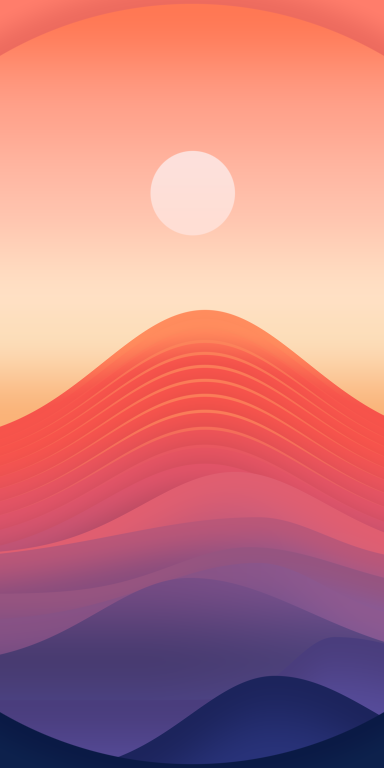
A Shadertoy shader for this background:

```glsl
// Layered dusk mountain under a pale sun, framed by a large circle.
// Bell-shaped ridges are painted back to front; each is shaded by its
// height and by its depth below the crest. Canvas spans x 0..1, y 0..2.

const vec3 ORANGE = vec3(0.99, 0.54, 0.36);
const vec3 RED    = vec3(0.95, 0.32, 0.29);
const vec3 ROSE   = vec3(0.86, 0.32, 0.40);
const vec3 MAUVE  = vec3(0.66, 0.32, 0.48);
const vec3 VIOLET = vec3(0.47, 0.30, 0.52);
const vec3 DUSK   = vec3(0.28, 0.23, 0.44);
const vec3 INDIGO = vec3(0.31, 0.29, 0.59);
const vec3 NAVY   = vec3(0.11, 0.14, 0.36);

// Antialiased coverage of a signed distance, positive inside
float cover(float d, float px) {
    return smoothstep(-px, px, d);
}

// Bell curve with separate left and right widths
float ridge(float x, float base, float amp, float center, vec2 widths) {
    float w = x < center ? widths.x : widths.y;
    float t = (x - center) / w;
    return base + amp * exp(-t * t);
}

vec3 skyColor(float y) {
    vec3 c = mix(vec3(0.98, 0.70, 0.47), vec3(0.99, 0.87, 0.73), smoothstep(0.90, 1.14, y));
    c = mix(c, vec3(1.00, 0.88, 0.77), smoothstep(1.12, 1.24, y));
    c = mix(c, vec3(1.00, 0.74, 0.66), smoothstep(1.20, 1.54, y));
    c = mix(c, vec3(1.00, 0.62, 0.53), smoothstep(1.46, 1.78, y));
    return mix(c, vec3(1.00, 0.47, 0.33), smoothstep(1.70, 1.98, y));
}

// Warm to cool ramp running down the mountain
vec3 slopeColor(float y) {
    vec3 c = mix(VIOLET, MAUVE, smoothstep(0.46, 0.62, y));
    c = mix(c, ROSE, smoothstep(0.60, 0.80, y));
    c = mix(c, RED, smoothstep(0.76, 0.98, y));
    return mix(c, ORANGE, smoothstep(1.06, 1.16, y));
}

// Paint one hill that fades from its crest colour to its foot colour
vec3 paintHill(vec3 col, float depth, vec3 crest, vec3 foot, float fade, float px) {
    vec3 body = mix(crest, foot, smoothstep(0.0, fade, depth));
    return mix(col, body, cover(depth, px));
}

// Stacked bands of the main peak, with thin glowing rims
vec3 paintPeak(vec3 col, vec2 p, float px) {
    const float COUNT = 12.0;
    for (float i = 0.0; i < COUNT; i++) {
        float k = i / (COUNT - 1.0);
        float crest = 1.193 - 0.0221 * i - 0.0013 * i * i;
        float amp = mix(0.352, 0.247, k);
        float depth = ridge(p.x, crest - amp, amp, 0.534, vec2(0.378)) - p.y;

        vec3 body = slopeColor(mix(p.y, crest, 0.5));
        body *= 1.02 - 0.10 * smoothstep(0.0, 0.09, depth);

        float rimBand = smoothstep(1.5, 3.0, i) * (1.0 - smoothstep(8.0, 10.5, i));
        float sides = exp(-7.0 * (p.x - 0.53) * (p.x - 0.53));
        float rim = 1.0 - cover(depth - 0.008 * sides, px);
        body = mix(body, ORANGE, 0.75 * rim * rimBand * sides);
        col = mix(col, body, cover(depth, px));
    }
    return col;
}

// Rolling foothills from rose down to navy
vec3 paintFoothills(vec3 col, vec2 p, float px) {
    vec3 lilac = vec3(0.05, 0.06, 0.09) * smoothstep(0.35, 1.0, p.x);
    float d = ridge(p.x, 0.555, 0.216, 0.612, vec2(0.34)) - p.y;
    col = paintHill(col, d, vec3(0.88, 0.37, 0.44), MAUVE + lilac, 0.26, px);

    d = ridge(p.x, 0.536, 0.117, 0.672, vec2(0.52, 0.247)) - p.y;
    col = paintHill(col, d, vec3(0.73, 0.34, 0.47), vec3(0.53, 0.30, 0.49) + lilac, 0.14, px);

    d = ridge(p.x, 0.453, 0.122, 0.651, vec2(0.286, 0.34)) - p.y;
    col = paintHill(col, d, vec3(0.59, 0.33, 0.50), VIOLET + lilac, 0.14, px);

    d = ridge(p.x, 0.380, 0.154, 0.672, vec2(0.39, 0.247)) - p.y;
    col = paintHill(col, d, vec3(0.53, 0.32, 0.52) + lilac * 0.5, vec3(0.37, 0.27, 0.50) + lilac, 0.22, px);

    // Broad dim slope, brightening toward the frame
    d = ridge(p.x, 0.268, 0.227, 0.495, vec2(0.34, 0.44)) - p.y;
    vec3 slope = mix(DUSK, VIOLET, smoothstep(0.26, 0.52, p.y));
    slope = mix(INDIGO, slope, smoothstep(0.02, 0.30, p.y)) + lilac * 0.5;
    col = mix(col, slope, cover(d, px));

    d = ridge(p.x, 0.177, 0.164, 0.872, vec2(0.156, 0.39)) - p.y;
    col = paintHill(col, d, vec3(0.29, 0.24, 0.49), vec3(0.34, 0.30, 0.61), 0.22, px);

    d = ridge(p.x, -0.018, 0.258, 0.716, vec2(0.312, 0.383)) - p.y;
    return paintHill(col, d, NAVY, vec3(0.16, 0.20, 0.48), 0.23, px);
}

// Area outside the circular frame, shaded near its edge
vec3 frameColor(float y, float outside) {
    vec3 top = mix(vec3(0.93, 0.42, 0.37), vec3(1.00, 0.49, 0.42), smoothstep(0.0, 0.10, outside));
    vec3 bottom = mix(vec3(0.04, 0.10, 0.27), vec3(0.05, 0.13, 0.30), smoothstep(0.0, 0.10, outside));
    return mix(bottom, top, step(1.0, y));
}

void mainImage(out vec4 fragColor, in vec2 fragCoord) {
    vec2 p = fragCoord / iResolution.xy * vec2(1.0, 2.0);
    float px = 1.5 / iResolution.y;

    // Sky and sun
    vec3 col = skyColor(p.y);
    vec2 toSun = p - vec2(0.502, 1.497);
    vec3 sun = mix(vec3(1.00, 0.87, 0.83), vec3(0.99, 0.88, 0.86), smoothstep(-0.11, 0.11, toSun.y));
    col = mix(col, sun, cover(0.11 - length(toSun), px));

    // Land, then the frame over everything
    col = paintPeak(col, p, px);
    col = paintFoothills(col, p, px);
    float outside = length(p - vec2(0.5, 1.0)) - 0.99;
    col = mix(col, frameColor(p.y, outside), cover(outside, px));
    fragColor = vec4(col, 1.0);
}
```
